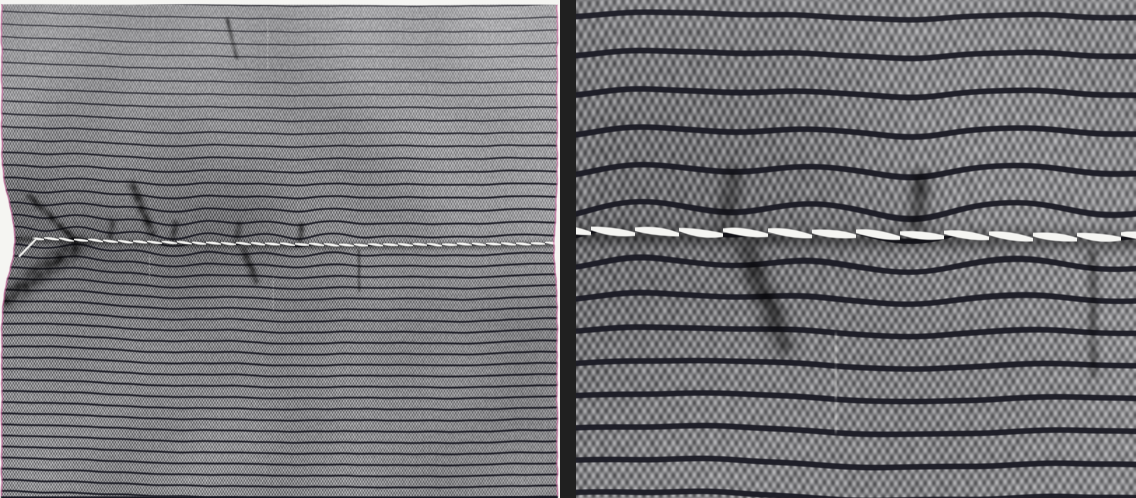
Left: the whole. Right: its middle third, enlarged.
A Shadertoy shader for this texture:

```glsl
const float TAU = 6.2831853;
const float PUCKER_START = 0.197;
const float PUCKER_STEP = 0.113;
const float PITCH_ABOVE = 0.0228;
const float PITCH_BELOW = 0.0198;
const vec3 PAPER = vec3(0.96, 0.96, 0.95);
const vec3 CLOTH = vec3(0.535, 0.535, 0.545);
const vec3 STRIPE = vec3(0.09, 0.09, 0.13);
const vec3 SELVEDGE = vec3(0.86, 0.42, 0.66);

vec2 hashGradient(vec2 cell) {
    vec3 q = fract(cell.xyx * vec3(0.1031, 0.103, 0.0973));
    q += dot(q, q.yzx + 33.33);
    float angle = TAU * fract((q.x + q.y) * q.z);
    return vec2(cos(angle), sin(angle));
}

float gradientNoise(vec2 p) {
    vec2 i = floor(p), f = fract(p);
    vec2 u = f * f * f * (f * (f * 6.0 - 15.0) + 10.0);
    vec2 e = vec2(1.0, 0.0);
    float low = mix(dot(hashGradient(i), f), dot(hashGradient(i + e), f - e), u.x);
    float high = mix(dot(hashGradient(i + e.yx), f - e.yx),
                     dot(hashGradient(i + e.xx), f - e.xx), u.x);
    return mix(low, high, u.y);
}

float bell(float d, float width) {
    return exp(-d * d / (width * width));
}

float segmentDistance(vec2 p, vec2 a, vec2 b) {
    vec2 ab = b - a;
    return length(p - a - ab * clamp(dot(p - a, ab) / dot(ab, ab), 0.0, 1.0));
}

float crease(vec2 p, vec2 a, vec2 b, float width) {
    float ragged = 0.7 + 0.6 * gradientNoise(p * 70.0);
    return ragged * bell(segmentDistance(p, a, b), width);
}

float band(float d, float halfWidth, float aa) {
    return 1.0 - smoothstep(halfWidth - aa, halfWidth + aa, d);
}

float seamHeight(float x) {
    return 0.452 + 0.03 * (x - 0.68) * (x - 0.68);
}

// Vertical shift of the cloth: gathers at the seam over broad ripples
float ripple(vec2 p, float h) {
    float gather = cos(TAU * (p.x - PUCKER_START) / PUCKER_STEP);
    float reach = exp(-abs(h) / (h > 0.0 ? 0.065 : 0.03));
    float gathered = mix(1.0, 0.25, smoothstep(0.55, 0.8, p.x));
    float broad = gradientNoise(vec2(p.x * 6.0, p.y * 2.5) + 3.7);
    return -0.0045 * gather * reach * gathered
         + 0.013 * broad * exp(-abs(h) / 0.22)
         + 0.0015 * gradientNoise(p * vec2(20.0, 9.0));
}

// Staggered dots of a plain weave, faded when too fine to resolve
float weave(float x, float row, float threads, float aa) {
    float dots = sin(TAU * x * threads) * sin(TAU * row * 2.5);
    return dots * (1.0 - smoothstep(0.4, 0.8, aa * threads));
}

float foldShadow(vec2 p, float seam) {
    float s = crease(p, vec2(0.052, 0.539), vec2(0.13, 0.464), 0.006);
    s += crease(p, vec2(0.237, 0.559), vec2(0.271, 0.474), 0.008);
    s += crease(p, vec2(0.436, 0.441), vec2(0.456, 0.389), 0.007);
    s += crease(p, vec2(0.137, 0.452), vec2(0.01, 0.354), 0.017);
    s += 0.7 * crease(p, vec2(0.641, 0.441), vec2(0.641, 0.37), 0.003);
    s += 0.7 * crease(p, vec2(0.406, 0.854), vec2(0.423, 0.786), 0.004);
    for (int i = 0; i < 4; i++) {
        vec2 foot = vec2(PUCKER_START + PUCKER_STEP * float(i), seam + 0.008);
        s += 0.8 * crease(p, foot, foot + vec2(0.003, 0.026), 0.006);
    }
    return min(s, 1.0);
}

float paleThread(vec2 p, float x, float bottom, float top, float aa) {
    float span = smoothstep(bottom, bottom + 0.01, p.y) * (1.0 - smoothstep(top - 0.01, top, p.y));
    return span * band(abs(p.x - x), 0.0008, aa) * (0.6 + 0.4 * sin(p.y * 900.0));
}

float stitching(vec2 p, float h, float aa) {
    float along = fract(p.x * 38.0) - 0.5;
    float slant = 0.003 * along + 0.0015 * gradientNoise(vec2(p.x * 30.0, 2.5));
    float width = 0.0023 * (1.0 - 2.2 * along * along);
    float run = band(abs(h + slant), width, aa) * smoothstep(0.055, 0.065, p.x);
    float tail = segmentDistance(p, vec2(0.035, 0.432), vec2(0.064, 0.462));
    return max(run, band(tail, 0.0018, aa));
}

void mainImage(out vec4 fragColor, in vec2 fragCoord) {
    vec2 p = fragCoord / iResolution.x;
    float aa = 1.0 / iResolution.x;
    float seam = seamHeight(p.x);
    float h = p.y - seam;

    // Stripes and weave follow the rippled cloth
    float lifted = h - ripple(p, h);
    float pitch = h > 0.0 ? PITCH_ABOVE : PITCH_BELOW;
    float row = lifted / pitch + (h > 0.0 ? 0.31 : 0.85);
    float stripeDistance = abs(fract(row + 0.5) - 0.5) * pitch;
    float faded = smoothstep(0.52, 0.87, p.y);
    float contrast = mix(0.17, 0.07, max(faded, 0.6 * smoothstep(0.55, 1.0, p.x)));

    // Broad light and fine grain
    float light = 0.07 * faded + 0.07 * smoothstep(0.5, 1.0, p.x) * smoothstep(0.3, 0.6, p.y);
    light -= 0.1 * bell(h, 0.13) * (1.0 - smoothstep(0.2, 0.8, p.x));
    light += 0.06 * gradientNoise(p * vec2(7.0, 5.0)) + 0.07 * gradientNoise(p * 170.0);
    vec3 color = CLOTH + light + contrast * weave(p.x, row, 200.0, aa);
    float stripe = band(stripeDistance, mix(0.0017, 0.0013, faded), aa);
    color = mix(color, STRIPE, stripe * mix(0.92, 0.62, faded));

    // Folds, loose threads and the seam
    color *= 1.0 - 0.72 * foldShadow(p, seam);
    float pale = paleThread(p, 0.478, 0.76, 0.865, aa) + paleThread(p, 0.488, 0.33, 0.4, aa)
               + paleThread(p, 0.267, 0.38, 0.44, aa);
    color = mix(color, PAPER, 0.4 * pale);
    color *= 1.0 - 0.4 * bell(h + 0.002, 0.006);
    color = mix(color, PAPER, stitching(p, h, aa));

    // Drawn-in sides, coloured selvedge and the ground around the cloth
    float left = p.x - 0.002 - 0.024 * bell(h, 0.08);
    float right = 0.996 - 0.006 * bell(h, 0.06) - p.x;
    float side = min(left, right) + 0.002 * gradientNoise(vec2(p.y * 60.0, 0.5));
    float top = 0.881 + 0.004 * gradientNoise(vec2(p.x * 5.0, 1.5)) - p.y;
    color = mix(color, SELVEDGE, 0.65 * band(abs(side), 0.0025, aa));
    color = mix(color, STRIPE, band(p.y, 0.003, aa));
    color = mix(PAPER, color, smoothstep(-aa, aa, min(side, top)));
    fragColor = vec4(clamp(color, 0.0, 1.0), 1.0);
}
```
